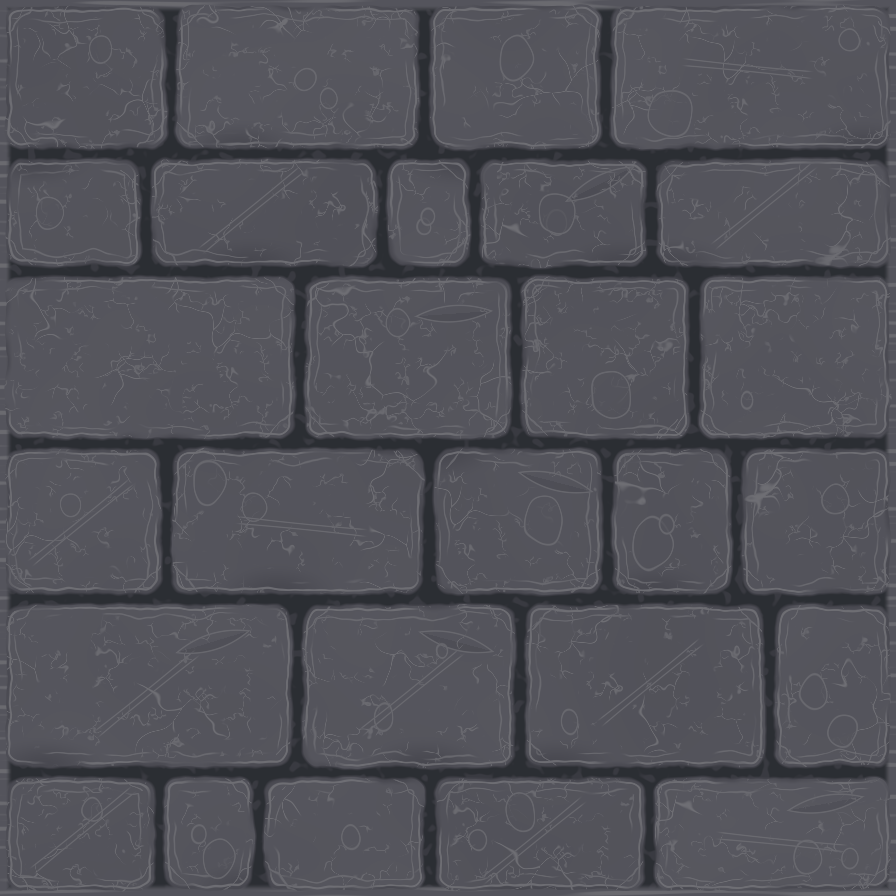
A WebGL 1 fragment shader for this texture:

```glsl
precision highp float;
uniform vec2 u_resolution;

const vec3 STONE = vec3(0.33, 0.33, 0.36);
const vec3 ETCH = vec3(0.45, 0.45, 0.47);
const vec3 SHADOW = vec3(0.26, 0.26, 0.29);
const vec3 MORTAR = vec3(0.17, 0.18, 0.20);

float hash(vec2 p) {
  vec3 q = fract(p.xyx * 0.1031);
  q += dot(q, q.yzx + 33.33);
  return fract((q.x + q.y) * q.z);
}

vec2 hash2(vec2 p) { return vec2(hash(p), hash(p + 57.0)); }

float corner(vec2 cell, vec2 offset, float period) {
  float a = 6.2832 * hash(mod(cell, period) + 3.0);
  return dot(vec2(cos(a), sin(a)), offset);
}

// Gradient noise that repeats every unit, with an integer cell count
float noise(vec2 p, float cells) {
  p *= cells;
  vec2 i = floor(p), f = p - i, e = vec2(1.0, 0.0);
  vec2 u = f * f * f * (f * (f * 6.0 - 15.0) + 10.0);
  float low = mix(corner(i, f, cells), corner(i + e, f - e, cells), u.x);
  float high = mix(corner(i + e.yx, f - e.yx, cells), corner(i + 1.0, f - 1.0, cells), u.x);
  return mix(low, high, u.y);
}

float stroke(float d, float halfWidth, float px) {
  return 1.0 - smoothstep(halfWidth - 0.6 * px, halfWidth + 0.6 * px, abs(d));
}

// Distance to the border between the two nearest cells
float cellBorder(vec2 p, float cells) {
  vec2 i = floor(p), f = p - i, first = vec2(4.0), second = vec2(5.0);
  for (int y = -1; y <= 1; y++) for (int x = -1; x <= 1; x++) {
    vec2 o = vec2(float(x), float(y));
    vec2 r = o + hash2(mod(i + o, cells)) - f;
    if (dot(r, r) < dot(first, first)) { second = first; first = r; }
    else if (dot(r, r) < dot(second, second)) second = r;
  }
  return dot(0.5 * (first + second), normalize(second - first));
}

float cracks(vec2 p, float cells, float cutoff, float px) {
  vec2 warp = vec2(noise(p, cells * 2.0), noise(p + 0.37, cells * 2.0)) * 0.5 / cells;
  float d = cellBorder((p + warp) * cells, cells) / cells;
  return stroke(d, 0.0007, px) * smoothstep(cutoff, cutoff + 0.12, noise(p + 0.61, cells * 0.75));
}

// Nearest cuts below and above x, within 0 to 1
vec2 bracket(float x, vec4 cuts, float last) {
  vec4 passed = step(cuts, vec4(x)), lo = cuts * passed, hi = mix(cuts, vec4(1.0), passed);
  float lastPassed = step(last, x);
  return vec2(max(max(max(lo.x, lo.y), max(lo.z, lo.w)), last * lastPassed),
              min(min(min(hi.x, hi.y), min(hi.z, hi.w)), mix(last, 1.0, lastPassed)));
}

vec4 rowJoints(float base) {
  if (base < 0.1) return vec4(0.178, 0.289, 0.480, 0.725);
  if (base < 0.3) return vec4(0.332, 0.581, 0.859, 1.0);
  if (base < 0.5) return vec4(0.186, 0.479, 0.678, 0.822);
  if (base < 0.6) return vec4(0.335, 0.576, 0.775, 1.0);
  if (base < 0.8) return vec4(0.163, 0.427, 0.530, 0.727);
  return vec4(0.191, 0.474, 0.676, 1.0);
}

float roundedBox(vec2 p, vec2 extent, float radius) {
  vec2 q = abs(p) - extent + radius;
  return length(max(q, 0.0)) + min(max(q.x, q.y), 0.0) - radius;
}

vec2 rotate(vec2 p, float a) {
  return vec2(cos(a) * p.x + sin(a) * p.y, cos(a) * p.y - sin(a) * p.x);
}

float scratch(vec2 p, float reach, float px) {
  float pair = abs(p.y) - 0.003 - 0.012 * p.x * p.x / reach;
  return stroke(pair, 0.0007, px) * (1.0 - smoothstep(reach * 0.85, reach, abs(p.x)));
}

float gouge(vec2 p, float reach) {
  return abs(p.y) - 0.009 * (1.0 - p.x * p.x / (reach * reach));
}

void main() {
  vec2 uv = gl_FragCoord.xy / u_resolution;
  float px = 1.0 / min(u_resolution.x, u_resolution.y);

  // Stone layout
  vec2 row = bracket(uv.y, vec4(0.138, 0.331, 0.505, 0.697), 0.828);
  vec2 col = bracket(uv.x, rowJoints(row.x), 1.0);
  vec2 lo = vec2(col.x, row.x), hi = vec2(col.y, row.y);
  vec2 id = floor(lo * 100.0) + 1.0, p = uv - 0.5 * (lo + hi);
  vec2 extent = 0.5 * (hi - lo) - 0.007;
  float coarse = noise(uv, 24.0), fine = noise(uv, 72.0);
  float d = roundedBox(p, extent, 0.017) + 0.004 * coarse + 0.002 * fine;

  // Cracks, denser on worn stones
  vec2 shifted = uv + hash2(id + 9.0);
  float wear = 0.14 * hash(id + 4.0);
  float etched = cracks(shifted, 16.0, 0.20 - wear, px);
  etched = max(etched, 0.85 * cracks(shifted, 36.0, 0.22 - wear, px));
  etched = max(etched, 0.7 * cracks(shifted, 64.0, 0.27 - wear, px));

  // Worn rims and cut corners
  vec2 inset = extent - abs(p);
  float rim = stroke(d + 0.004, 0.0011, px) * smoothstep(-0.35, 0.0, noise(shifted, 14.0));
  float innerRim = stroke(d + 0.013 + 0.006 * coarse, 0.0008, px) * smoothstep(-0.15, 0.1, noise(shifted, 20.0));
  float cut = stroke(inset.x + inset.y - 0.03 + 0.008 * fine, 0.001, px) * step(-0.08, noise(shifted, 8.0));
  etched = max(etched, max(rim, max(0.8 * innerRim, 0.8 * cut)));

  // Round chips
  vec3 stone = STONE + 0.016 * noise(uv, 6.0) + 0.012 * (hash(id) - 0.5);
  for (int k = 0; k < 2; k++) {
    vec2 seed = id + 13.0 * float(k + 1);
    vec2 q = p - (hash2(seed) * 2.0 - 1.0) * max(extent - 0.035, 0.0);
    float radius = mix(0.008, 0.025, pow(hash(seed + 5.0), 2.0));
    float chip = length(q * vec2(1.1, 0.9)) - radius + 0.007 * noise(shifted, 32.0);
    float present = step(0.35, hash(seed + 8.0));
    etched *= 1.0 - 0.7 * present * (1.0 - smoothstep(-px, px, chip));
    etched = max(etched, 0.75 * present * stroke(chip, 0.0009, px));
  }

  // Paired scratches and leaf-shaped gouges
  float slope = mix(0.68, -0.1, step(0.75, hash(id + 21.0)));
  vec2 along = rotate(p - 0.3 * (hash2(id + 31.0) - 0.5) * extent, slope);
  etched = max(etched, 0.8 * step(0.64, hash(id + 41.0)) * scratch(along, 0.075, px));
  vec2 leaf = rotate(p - vec2(0.45, 0.55) * extent, mix(-0.3, 0.6, hash(id + 51.0)));
  float leafEdge = gouge(leaf, 0.042), hasLeaf = step(0.72, hash(id + 61.0));
  etched = max(etched, 0.75 * hasLeaf * stroke(leafEdge, 0.0008, px));
  stone -= 0.025 * hasLeaf * step(leaf.y, 0.0) * (1.0 - smoothstep(-px, px, leafEdge));

  // Dark dents and contact shadow
  vec2 dent = p - extent * vec2(hash(id + 71.0) * 2.0 - 1.0, sign(hash(id + 81.0) - 0.5));
  float dentShade = step(0.65, hash(id + 91.0)) * (1.0 - smoothstep(0.0, 0.045, length(dent * vec2(0.6, 1.3))));
  float contact = smoothstep(-0.007, 0.0, d) * smoothstep(-0.3, 0.3, coarse + 0.1);
  stone = mix(stone, SHADOW, max(0.7 * dentShade, 0.65 * contact));
  stone = mix(stone, ETCH, 0.85 * etched);

  // Mortar, fading to pale streaks at the tile border
  vec3 mortar = mix(SHADOW, MORTAR, smoothstep(0.0, 0.003, d));
  mortar = mix(mortar, SHADOW, 0.6 * smoothstep(0.2, 0.4, fine));
  vec2 border = min(uv, 1.0 - uv);
  float streak = noise(uv * vec2(0.05, 1.0), 140.0);
  vec3 pale = mix(STONE, ETCH, 0.7 * smoothstep(0.05, 0.35, streak));
  mortar = mix(pale, mortar, smoothstep(0.006, 0.014, min(border.x, border.y)));

  gl_FragColor = vec4(mix(stone, mortar, smoothstep(-0.7 * px, 0.7 * px, d)), 1.0);
}
```
